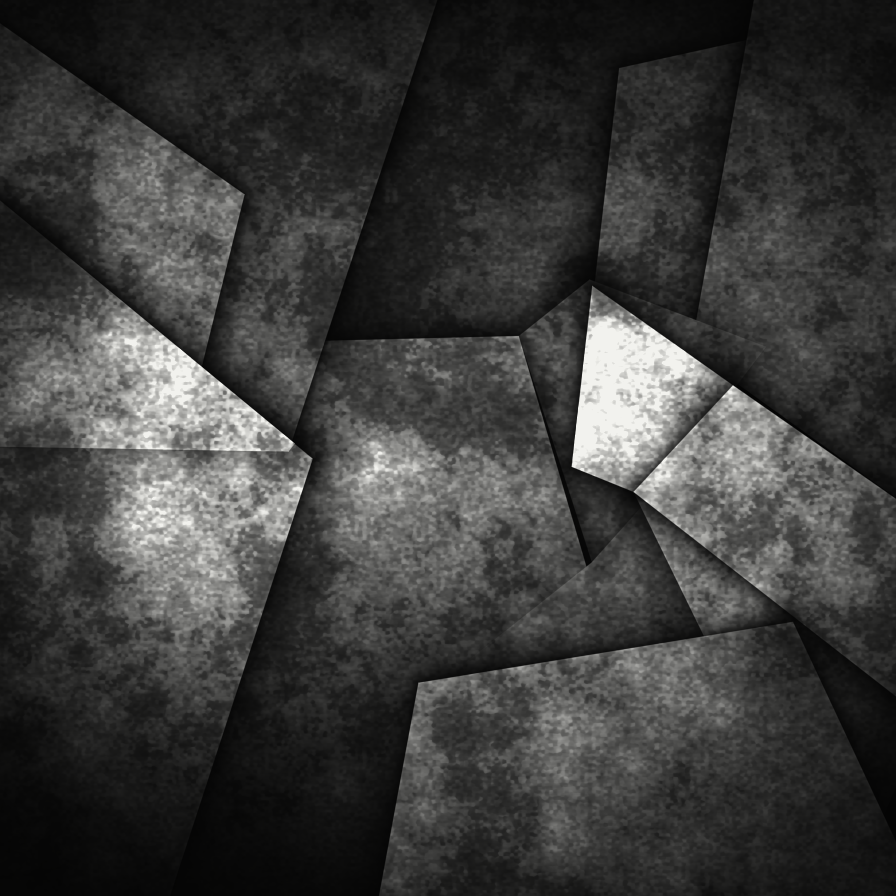
A WebGL 2 fragment shader for this background:

```glsl
#version 300 es
precision highp float;

uniform vec2 u_resolution;
out vec4 outColor;

#define SHADOW_WIDTH 0.02
#define RIM_WIDTH 0.0016
#define RIM_GAIN 0.2
#define BLOTCH_CONTRAST 1.9
#define GRAIN_CONTRAST 0.5
#define PIT_DEPTH 0.2
#define STREAK_GAIN 0.16
#define VIGNETTE_FLOOR 0.33
#define BLACK_LEVEL 0.016
#define TINT vec3(1.0, 1.0, 0.982)

float hash(vec2 cell) {
    vec3 q = fract(vec3(cell.xyx) * vec3(0.1031, 0.1030, 0.0973));
    q += dot(q, q.yzx + 33.33);
    return fract((q.x + q.y) * q.z);
}

// Smooth cellular noise: random tones blended around jittered cell points
float mottle(vec2 p) {
    vec2 cell = floor(p), f = p - cell;
    float sum = 0.0, total = 0.0;
    for (int y = -1; y <= 1; y++) {
        for (int x = -1; x <= 1; x++) {
            vec2 o = vec2(x, y), id = cell + o;
            vec2 r = o + 0.2 + 0.6 * vec2(hash(id), hash(id + 71.0)) - f;
            float weight = exp(-5.0 * dot(r, r));
            sum += weight * hash(id + 137.0);
            total += weight;
        }
    }
    return sum / total;
}

// Worn surface: layered blotches, ragged pits, fine grain and streaks
float grunge(vec2 p) {
    float sum = 0.0, total = 0.0, weight = 1.0, freq = 8.0;
    for (int i = 0; i < 5; i++) {
        vec2 turned = mat2(0.8, 0.6, -0.6, 0.8) * p;
        sum += weight * mottle((i % 2 == 0 ? p : turned) * freq + float(i) * 19.7);
        total += weight;
        weight *= 0.75;
        freq *= 2.07;
    }
    float blotch = sum / total;
    float grain = mottle(p * vec2(230.0, 270.0)) - 0.5;
    float pits = smoothstep(0.49, 0.41, blotch + 0.1 * grain);
    float streak = mottle(p * vec2(80.0, 300.0) + 9.0) - 0.5;
    return 1.1 * exp((blotch - 0.5) * BLOTCH_CONTRAST + grain * GRAIN_CONTRAST)
        * (1.0 - PIT_DEPTH * pits) * (1.0 + STREAK_GAIN * streak);
}

// Signed distance to a quadrilateral, negative inside
float quadDistance(vec2 p, vec4 ab, vec4 cd) {
    vec2 corners[4] = vec2[4](ab.xy, ab.zw, cd.xy, cd.zw);
    float nearest = 1e3, side = 1.0;
    for (int i = 0; i < 4; i++) {
        vec2 a = corners[i], e = corners[(i + 1) % 4] - a, w = p - a;
        vec2 r = w - e * clamp(dot(w, e) / dot(e, e), 0.0, 1.0);
        nearest = min(nearest, dot(r, r));
        bvec3 crossing = bvec3(w.y >= 0.0, w.y < e.y, e.x * w.y > e.y * w.x);
        if (all(crossing) || all(not(crossing))) side = -side;
    }
    return side * sqrt(nearest);
}

// Gaussian pool of light; glow = center, level, reach
float pool(vec2 p, vec4 glow) {
    vec2 r = (p - glow.xy) / glow.w;
    return glow.z * exp(-dot(r, r));
}

// Lay one lit plate over the tone below and cast its shadow
float plate(float under, vec2 p, vec4 ab, vec4 cd, vec4 glow, float shadow) {
    float d = quadDistance(p, ab, cd);
    float aa = 0.8 / u_resolution.y;
    under *= 1.0 - shadow * exp(-max(d, 0.0) / SHADOW_WIDTH);
    float tone = pool(p, glow) * (1.0 + RIM_GAIN * exp(-abs(d) / RIM_WIDTH));
    return mix(tone, under, smoothstep(-aa, aa, d));
}

void main() {
    vec2 p = gl_FragCoord.xy / u_resolution;
    float tone = pool(p, vec4(0.5, 0.73, 0.17, 0.34));

    // Upper right plates and the dark wedge
    tone = plate(tone, p, vec4(0.691, 0.924, 0.859, 0.961), vec4(0.79, 0.6, 0.661, 0.66), vec4(0.72, 0.75, 0.25, 0.33), 0.8);
    tone = plate(tone, p, vec4(0.846, 1.026, 1.042, 1.026), vec4(1.042, 0.414, 0.771, 0.609), vec4(0.84, 0.71, 0.24, 0.34), 0.85);
    tone = plate(tone, p, vec4(0.579, 0.625, 0.658, 0.688), vec4(0.855, 0.613, 0.664, 0.362), vec4(0.625, 0.58, 0.34, 0.25), 0.4);

    // Center plate and the facets below it
    tone = plate(tone, p, vec4(0.05, 0.612, 0.579, 0.625), vec4(0.655, 0.366, 0.3, -0.5), vec4(0.46, 0.54, 0.4, 0.33), 0.8);
    tone = plate(tone, p, vec4(0.66, 0.372, 0.73, 0.45), vec4(0.83, 0.25, 0.47, 0.221), vec4(0.69, 0.35, 0.22, 0.25), 0.3);
    tone = plate(tone, p, vec4(0.707, 0.451, 0.781, 0.44), vec4(1.042, 0.219, 0.938, -0.022), vec4(0.77, 0.37, 0.46, 0.2), 0.55);

    // Bright shard, right band and bottom plate
    tone = plate(tone, p, vec4(0.661, 0.681, 0.818, 0.57), vec4(0.707, 0.451, 0.638, 0.479), vec4(0.68, 0.58, 0.74, 0.23), 0.85);
    tone = plate(tone, p, vec4(0.818, 0.57, 1.042, 0.414), vec4(1.042, 0.19, 0.707, 0.451), vec4(0.78, 0.5, 0.48, 0.34), 0.85);
    tone = plate(tone, p, vec4(0.467, 0.238, 0.885, 0.306), vec4(1.036, -0.016, 0.42, -0.016), vec4(0.55, 0.24, 0.35, 0.42), 0.85);

    // Left stack
    tone = plate(tone, p, vec4(-0.03, 1.03, 0.498, 1.03), vec4(0.32, 0.49, -0.03, 0.49), vec4(0.3, 0.62, 0.27, 0.45), 0.9);
    tone = plate(tone, p, vec4(-0.03, 0.995, 0.273, 0.783), vec4(0.225, 0.59, -0.03, 0.5), vec4(0.17, 0.73, 0.4, 0.36), 0.85);
    tone = plate(tone, p, vec4(-0.03, 0.801, 0.349, 0.488), vec4(0.18, -0.03, -0.03, -0.03), vec4(0.29, 0.48, 0.56, 0.29), 0.85);
    tone = plate(tone, p, vec4(-0.03, 0.801, 0.329, 0.505), vec4(0.322, 0.496, -0.03, 0.502), vec4(0.3, 0.51, 0.66, 0.33), 0.4);

    // Edge falloff and surface wear
    float fromCenter = length((p - 0.5) * vec2(0.7, 1.0));
    tone *= mix(VIGNETTE_FLOOR, 1.0, smoothstep(0.62, 0.22, fromCenter));
    tone = BLACK_LEVEL + tone * grunge(p);
    outColor = vec4(min(tone, 0.95) * TINT, 1.0);
}
```
